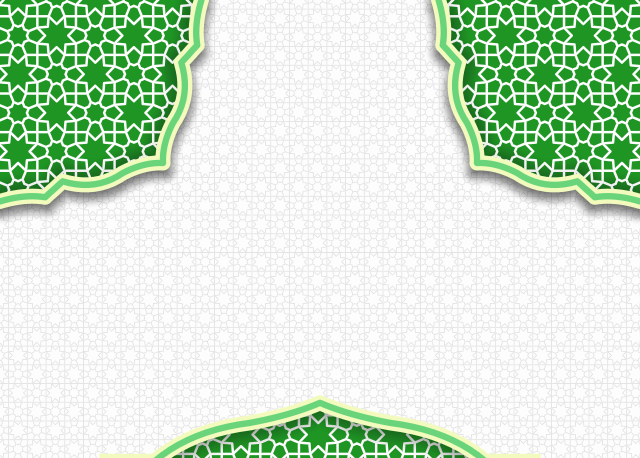
This background is drawn by a WebGL 2 fragment shader. Its source:

```glsl
#version 300 es
precision highp float;
// Scalloped green lattice panels with cream borders over a pale geometric tiling.
uniform vec2 u_resolution;
out vec4 outColor;

// All lengths share one unit: the canvas is HEIGHT units tall.
const float HEIGHT = 5.48;
const vec3 PAPER = vec3(0.992);
const vec3 PAPER_LINE = vec3(0.885);
const vec3 GREEN = vec3(0.12, 0.59, 0.14);
const vec3 DEEP_GREEN = vec3(0.09, 0.36, 0.11);
const vec3 BAND = vec3(0.41, 0.83, 0.48);
const vec3 CREAM = vec3(0.95, 0.985, 0.74);
const float BORDER_HALF = 0.09;
const float BAND_HALF = 0.038;
const float PANEL_PITCH = 0.462;
const float PAPER_PITCH = 0.224;
const float PANEL_STROKE = 0.032;
const float PAPER_STROKE = 0.022;
const vec2 CORNER_STAR = vec2(1.14, 1.35);
const vec2 ARCH_STAR = vec2(4.27, 0.28);
const vec2 PAPER_STAR = vec2(2.679, 3.467);
const vec2 SHADOW_SHIFT = vec2(0.02, 0.09);
const int CURVE_STEPS = 10;

float pixelSize;

float cover(float d) { return clamp(0.5 - d / pixelSize, 0.0, 1.0); }

float segment(vec2 p, vec2 a, vec2 b) {
  vec2 v = b - a;
  return length(p - a - v * clamp(dot(p - a, v) / dot(v, v), 0.0, 1.0));
}

// Adds one quadratic curve to a profile; x runs along it, y across.
// edge.x holds the distance, edge.y is -1 below the curve.
void addCurve(vec2 p, vec2 a, vec2 b, vec2 c, inout vec2 edge) {
  vec2 from = a;
  for (int i = 1; i <= CURVE_STEPS; i++) {
    float t = float(i) / float(CURVE_STEPS);
    vec2 to = mix(mix(a, b, t), mix(b, c, t), t);
    edge.x = min(edge.x, segment(p, from, to));
    if (p.x >= from.x && p.x < to.x) {
      float rim = mix(from.y, to.y, (p.x - from.x) / (to.x - from.x));
      if (p.y < rim) edge.y = -1.0;
    }
    from = to;
  }
}

// Corner panel, symmetric about its diagonal.
float cornerPanel(vec2 c) {
  c = max(c, 0.0);
  vec2 p = vec2(min(c.x, c.y), max(c.x, c.y));
  vec2 edge = vec2(9.0, 1.0);
  addCurve(p, vec2(0.0, 2.41), vec2(0.30, 2.32), vec2(0.54, 2.36), edge);
  addCurve(p, vec2(0.54, 2.36), vec2(0.65, 2.26), vec2(0.75, 2.17), edge);
  addCurve(p, vec2(0.75, 2.17), vec2(1.15, 2.29), vec2(1.47, 2.07), edge);
  addCurve(p, vec2(1.47, 2.07), vec2(1.72, 1.94), vec2(1.95, 1.95), edge);
  return edge.x * edge.y;
}

// Pointed arch rising from the lower edge.
float archPanel(vec2 p) {
  vec2 edge = vec2(9.0, 1.0);
  addCurve(p, vec2(0.0, 0.66), vec2(0.35, 0.51), vec2(0.84, 0.42), edge);
  addCurve(p, vec2(0.84, 0.42), vec2(1.55, 0.33), vec2(1.98, -0.04), edge);
  return edge.x * edge.y;
}

// Distance to an eightfold star and petal lattice, folded into one triangle.
float lattice(vec2 q) {
  vec2 g = abs(mod(q + 1.0, 2.0) - 1.0);
  if (g.x + g.y > 1.0) g = 1.0 - g;
  if (g.y > g.x) g = g.yx;
  vec2 tip = vec2(0.277, 0.115);
  vec2 joint = vec2(0.5, 0.207);
  float d = segment(g, vec2(0.23, 0.0), tip);
  d = min(d, segment(g, tip, vec2(0.163)));
  d = min(d, segment(g, tip, joint));
  d = min(d, segment(g, joint, vec2(0.70, 0.0)));
  d = min(d, segment(g, joint, vec2(0.5)));
  return min(d, segment(g, joint, vec2(0.77, 0.23)));
}

// Lays a shaded lattice panel and its striped border over a colour.
vec3 layPanel(vec3 base, float d, vec2 q, float lineShade) {
  float shade = smoothstep(-0.34, -0.04, d);
  float stroke = cover((lattice(q) - PANEL_STROKE) * PANEL_PITCH);
  vec3 fill = mix(GREEN, DEEP_GREEN, shade * 0.8);
  fill = mix(fill, vec3(1.0 - lineShade * shade), stroke);
  vec3 color = mix(base, fill, cover(d));
  color = mix(color, CREAM, cover(abs(d) - BORDER_HALF));
  return mix(color, BAND, cover(abs(d) - BAND_HALF));
}

void main() {
  float scale = HEIGHT / u_resolution.y;
  pixelSize = scale;
  vec2 p = gl_FragCoord.xy * scale;
  float width = u_resolution.x * scale;

  // Pale tiling with square grid
  vec2 q = (p - PAPER_STAR) / PAPER_PITCH;
  vec2 grid = abs(fract(q) - 0.5);
  grid = 0.5 - abs(grid - 0.5);
  float line = min(lattice(q), min(grid.x, grid.y));
  vec3 color = mix(PAPER, PAPER_LINE, cover((line - PAPER_STROKE) * PAPER_PITCH));

  // Mirrored upper corners and their soft shadow
  vec2 c = vec2(min(p.x, width - p.x), HEIGHT - p.y);
  float shadow = smoothstep(0.20, -0.02, cornerPanel(c - SHADOW_SHIFT));
  color *= 1.0 - 0.52 * shadow;
  color = layPanel(color, cornerPanel(c), (c - CORNER_STAR) / PANEL_PITCH, 0.08);

  // Lower arch with its flat cream base
  vec2 a = vec2(abs(p.x - 0.5 * width), p.y);
  color = mix(color, CREAM, cover(max(a.x - 2.64, a.y - 0.05)));
  vec2 archCell = (p - ARCH_STAR) / PANEL_PITCH;
  color = layPanel(color, archPanel(a), archCell, 0.35);

  outColor = vec4(color, 1.0);
}
```
